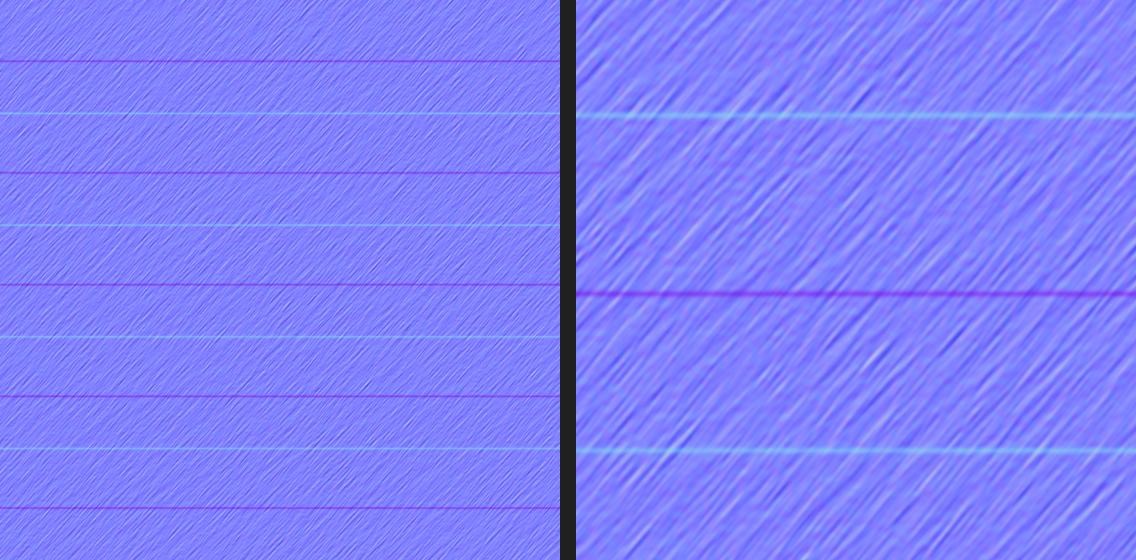
Left, the full canvas; right, a detail of the centre.
Give the GLSL for this texture map, as a Shadertoy shader.

```glsl
// Tangent-space normal map of planks: fine diagonal brushed grain with horizontal bevel lines.

const float PLANK_PERIOD = 0.1995;        // spacing of the bevel pairs
const float LOWER_BEVEL_START = 0.0927;   // first purple line
const float UPPER_BEVEL_START = 0.1990;   // first cyan line
const float LOWER_BEVEL_COUNT = 5.0;
const float UPPER_BEVEL_COUNT = 4.0;
const float LOWER_BEVEL_TILT = -0.44;
const float UPPER_BEVEL_TILT = 0.37;
const float BEVEL_WIDTH = 0.0020;
const float BEVEL_GRAIN_DAMPING = 0.4;    // grain lost on the bevels

const float GRAIN_ANGLE = 0.84;           // radians
const float GRAIN_ANGLE_SPREAD = 0.06;
const vec2 GRAIN_FREQUENCY = vec2(32.0, 265.0);  // along, across the strokes
const float GRAIN_OCTAVE_SCALE = 1.3;
const float GRAIN_OCTAVE_GAIN = 0.95;
const int GRAIN_OCTAVES = 3;
const float SPECK_FREQUENCY = 240.0;
const float SPECK_GAIN = 0.4;
const vec2 GRAIN_RELIEF = vec2(-0.19, 0.225);
const vec2 BASE_TILT = vec2(0.012, 0.014);
const float SLOPE_STEP = 0.0009;

float hash(vec2 cell) {
    vec3 p = fract(cell.xyx * vec3(0.1031, 0.1030, 0.0973));
    p += dot(p, p.yzx + 33.33);
    return fract((p.x + p.y) * p.z);
}

float valueNoise(vec2 p) {
    vec2 cell = floor(p);
    vec2 f = fract(p);
    f = f * f * (3.0 - 2.0 * f);
    float low = mix(hash(cell), hash(cell + vec2(1.0, 0.0)), f.x);
    float high = mix(hash(cell + vec2(0.0, 1.0)), hash(cell + vec2(1.0)), f.x);
    return mix(low, high, f.y);
}

// Layers of stretched noise at slightly different angles, plus small specks
float grainHeight(vec2 p) {
    float height = SPECK_GAIN / SPECK_FREQUENCY * valueNoise(p * SPECK_FREQUENCY);
    float gain = 1.0;
    vec2 frequency = GRAIN_FREQUENCY;
    for (int i = 0; i < GRAIN_OCTAVES; i++) {
        float angle = GRAIN_ANGLE + GRAIN_ANGLE_SPREAD * float(i - 1);
        vec2 along = vec2(cos(angle), sin(angle));
        vec2 q = vec2(dot(p, along), dot(p, vec2(-along.y, along.x)));
        vec2 offset = vec2(131.0, 417.0) * float(i + 1);
        height += gain / frequency.y * valueNoise(q * frequency + offset);
        frequency *= GRAIN_OCTAVE_SCALE;
        gain *= GRAIN_OCTAVE_GAIN;
    }
    return height;
}

vec2 grainSlope(vec2 p, float pixel) {
    float e = max(SLOPE_STEP, 0.45 * pixel);
    vec2 dx = vec2(e, 0.0);
    vec2 dy = vec2(0.0, e);
    return vec2(grainHeight(p + dx) - grainHeight(p - dx),
                grainHeight(p + dy) - grainHeight(p - dy)) / (2.0 * e);
}

// Soft profile of the nearest line in a finite, evenly spaced set
float bevelLine(float y, float start, float count, float pixel) {
    float index = clamp(round((y - start) / PLANK_PERIOD), 0.0, count - 1.0);
    float d = (y - start - index * PLANK_PERIOD) / max(BEVEL_WIDTH, 0.7 * pixel);
    return exp(-d * d);
}

void mainImage(out vec4 fragColor, in vec2 fragCoord) {
    vec2 p = fragCoord / iResolution.y;
    float pixel = 1.0 / iResolution.y;

    float lower = bevelLine(p.y, LOWER_BEVEL_START, LOWER_BEVEL_COUNT, pixel);
    float upper = bevelLine(p.y, UPPER_BEVEL_START, UPPER_BEVEL_COUNT, pixel);

    vec2 tilt = BASE_TILT + grainSlope(p, pixel) * GRAIN_RELIEF;
    tilt *= 1.0 - BEVEL_GRAIN_DAMPING * max(lower, upper);
    tilt.y += LOWER_BEVEL_TILT * lower + UPPER_BEVEL_TILT * upper;

    // Encode the unit normal as a colour
    float up = sqrt(max(1.0 - dot(tilt, tilt), 0.0));
    fragColor = vec4(0.5 + 0.5 * vec3(tilt, up), 1.0);
}
```
